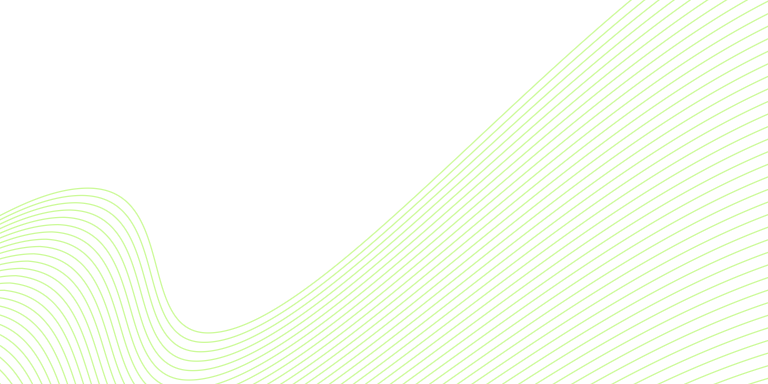
Reproduce this background procedurally as a WebGL 2 fragment shader.

```glsl
#version 300 es
precision highp float;

uniform vec2 u_resolution;
out vec4 outColor;

const vec3 PAPER = vec3(1.0);
const vec3 LIME = vec3(0.80, 0.98, 0.60);
const float LINE_WIDTH = 0.0034;

// Joints of the leading curve, in canvas heights
const vec2 START = vec2(-0.052, 0.411);
const vec2 CREST = vec2(0.229, 0.510);
const vec2 TROUGH = vec2(0.542, 0.133);
const vec2 FINISH = vec2(2.083, 1.302);

// Offset from one line to the next at those joints
const vec2 CREST_STEP = vec2(-0.0156, -0.0190);
const vec2 TROUGH_STEP = vec2(-0.0117, -0.0245);
const vec2 FINISH_STEP = vec2(0.0, -0.0333);

vec2 bezier(vec2 a, vec2 b, vec2 c, vec2 d, float t) {
    float s = 1.0 - t;
    return s * s * s * a + 3.0 * s * s * t * b + 3.0 * s * t * t * c + t * t * t * d;
}

// Three joined segments, u runs from 0 to 3
vec2 leadingCurve(float u) {
    if (u < 1.0) return bezier(START, vec2(0.026, 0.453), vec2(0.130, 0.510), CREST, u);
    if (u < 2.0) return bezier(CREST, vec2(0.464, 0.510), vec2(0.354, 0.133), TROUGH, u - 1.0);
    return bezier(TROUGH, vec2(0.854, 0.133), vec2(1.510, 1.021), FINISH, u - 2.0);
}

vec2 lineStep(float u) {
    vec2 early = mix(CREST_STEP, TROUGH_STEP, clamp(u - 1.0, 0.0, 1.0));
    return mix(early, FINISH_STEP, clamp(u - 2.0, 0.0, 1.0));
}

vec2 familyPoint(float u, float index) {
    return leadingCurve(u) + index * lineStep(u);
}

// Fractional line index that reaches the height y at parameter u
float indexAtHeight(float u, float y) {
    return (y - leadingCurve(u).y) / lineStep(u).y;
}

// Bisect for the curve parameter passing through p
float solveParameter(vec2 p) {
    float low = 0.0;
    float high = 3.0;
    for (int i = 0; i < 22; i++) {
        float middle = 0.5 * (low + high);
        if (familyPoint(middle, indexAtHeight(middle, p.y)).x < p.x) low = middle;
        else high = middle;
    }
    return 0.5 * (low + high);
}

// Distance to the nearest line of the family
float lineDistance(vec2 p) {
    float u = solveParameter(p);
    float index = indexAtHeight(u, p.y);
    float delta = 0.002;
    vec2 tangent = normalize(familyPoint(u + delta, index) - familyPoint(u - delta, index));
    vec2 offset = lineStep(u);
    float gap = abs(offset.x * tangent.y - offset.y * tangent.x);
    return abs(index - max(round(index), 0.0)) * gap;
}

// Share of one pixel covered by a stroke
float strokeCoverage(float distance, float width, float pixel) {
    float nearSide = max(distance - 0.5 * pixel, -0.5 * width);
    float farSide = min(distance + 0.5 * pixel, 0.5 * width);
    return clamp((farSide - nearSide) / pixel, 0.0, 1.0);
}

void main() {
    float pixel = 1.0 / u_resolution.y;
    vec2 p = gl_FragCoord.xy * pixel;
    float ink = strokeCoverage(lineDistance(p), LINE_WIDTH, pixel);
    outColor = vec4(mix(PAPER, LIME, ink), 1.0);
}
```
